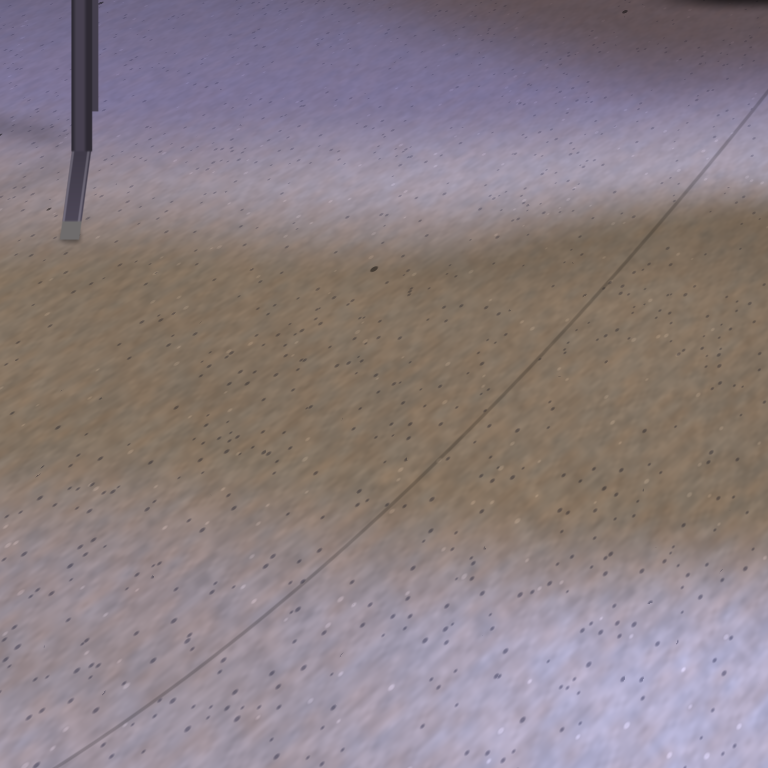
Give the GLSL for this texture, as a Shadertoy shader.

```glsl
// Speckled linoleum floor with soft bands of daylight, a curved seam and a table leg.
#define BROWN vec3(0.505, 0.442, 0.378)
#define MAUVE vec3(0.585, 0.537, 0.560)
#define LILAC vec3(0.705, 0.685, 0.795)
#define DUSK vec3(0.465, 0.435, 0.560)
#define SHADE vec3(0.370, 0.315, 0.330)
#define METAL vec3(0.195, 0.180, 0.220)
#define HORIZON 2.2
#define GRAIN_ANGLE 0.62
#define GRAIN_CONTRAST 0.19
#define FLECK_SHARE 0.32

float hash(vec2 p) {
    vec3 q = fract(p.xyx * 0.1031);
    q += dot(q, q.yzx + 33.33);
    return fract((q.x + q.y) * q.z);
}

float noise(vec2 p) {
    vec2 i = floor(p), f = fract(p);
    f = f * f * (3.0 - 2.0 * f);
    return mix(mix(hash(i), hash(i + vec2(1, 0)), f.x),
               mix(hash(i + vec2(0, 1)), hash(i + vec2(1, 1)), f.x), f.y);
}

// Soft-edged interval from a to b
float slab(float x, float a, float b, float soft) {
    return smoothstep(a - soft, a + soft, x) * (1.0 - smoothstep(b - soft, b + soft, x));
}

// Scattered elongated spots, at most one per cell
float flecks(vec2 p, float share, float radius, float soft) {
    float cover = 0.0;
    for (int j = -1; j <= 1; j++)
    for (int i = -1; i <= 1; i++) {
        vec2 c = floor(p) + vec2(i, j);
        vec2 d = p - c - vec2(hash(c + 11.0), hash(c + 47.0));
        float size = radius * mix(0.45, 1.0, hash(c + 83.0));
        float dist = length(d * vec2(0.65, 1.3)) - size;
        float present = step(hash(c + 131.0), share);
        cover = max(cover, present * (1.0 - smoothstep(-soft, soft, dist)));
    }
    return cover;
}

// Large soft pools of light and shade
vec3 daylight(vec2 uv) {
    float x = uv.x, y = uv.y + 0.025 * (noise(uv * vec2(5, 9)) - 0.5);
    vec3 col = BROWN * (0.97 + 0.06 * noise(uv * 6.0));
    // Near pool, brightest at the lower right
    float nearEdge = mix(0.37, 0.29, smoothstep(0.0, 0.8, x));
    col = mix(col, MAUVE, 1.0 - smoothstep(nearEdge - 0.13, nearEdge + 0.07, y));
    float bright = smoothstep(0.15, 0.95, x + 0.35 * (0.25 - y));
    bright *= 1.0 - smoothstep(0.12, 0.34, y);
    col = mix(col, LILAC, max(bright, 0.32 * (1.0 - smoothstep(0.0, 0.16, y))));
    // Far pool, pale along its lower edge and bluer behind
    float right = smoothstep(0.45, 1.0, x);
    float farEdge = mix(0.705, 0.755, right);
    float width = mix(0.065, 0.04, right);
    col *= 1.0 - 0.10 * smoothstep(0.2, 0.7, x) * slab(y, farEdge - 0.09, farEdge, 0.05);
    vec3 band = mix(MAUVE, LILAC, 0.48 * smoothstep(0.05, 0.65, x));
    vec3 farPool = mix(band, DUSK * 1.04, smoothstep(0.75, 0.89, y - 0.03 * right));
    farPool *= 1.0 - 0.12 * smoothstep(0.88, 1.02, y);
    col = mix(col, farPool, smoothstep(farEdge - width, farEdge + width, y));
    // Shade at the upper right, darkest in the corner
    float shadeEdge = mix(1.05, 0.905, smoothstep(0.25, 0.95, x));
    col = mix(col, SHADE, smoothstep(-0.065, 0.065, y - shadeEdge));
    return col * (1.0 - 0.7 * smoothstep(0.982, 1.005, uv.y) * smoothstep(0.82, 0.96, x));
}

vec3 addLeg(vec3 col, vec2 uv, float px) {
    float x = uv.x, y = uv.y;
    // Faint shadows to the left, and contact shadow
    float streaks = slab(y + 0.15 * x, 0.825, 0.845, 0.02)
                  + 0.6 * slab(y - 0.3 * x, 0.745, 0.765, 0.02);
    col *= 1.0 - 0.2 * streaks * (1.0 - smoothstep(0.06, 0.11, x));
    col *= 1.0 - 0.35 * slab(x, 0.080, 0.104, 0.006) * slab(y, 0.684, 0.70, 0.005);
    // Foot with pale rims and end cap
    float rise = clamp((y - 0.688) / 0.117, 0.0, 1.0);
    float footX = x - 0.016 * rise;
    vec3 foot = METAL * mix(1.6, 1.25, rise);
    foot += 0.14 * (slab(footX, 0.078, 0.081, px) + slab(footX, 0.098, 0.101, px));
    foot = mix(foot, vec3(0.43, 0.42, 0.42), 1.0 - smoothstep(0.710, 0.714, y));
    col = mix(col, foot, slab(footX, 0.078, 0.103, px) * slab(y, 0.688, 0.81, px));
    // Upright with rear flange
    float flange = slab(x, 0.116, 0.128, px) * smoothstep(0.855 - px, 0.855 + px, y);
    col = mix(col, METAL * 1.35, flange);
    vec3 post = METAL * (0.9 + 0.5 * slab(x, 0.097, 0.111, 0.003));
    return mix(col, post, slab(x, 0.093, 0.120, px) * smoothstep(0.801, 0.805, y));
}

void mainImage(out vec4 fragColor, in vec2 fragCoord) {
    vec2 uv = fragCoord / iResolution.y;
    float px = 1.0 / iResolution.y;
    vec3 col = daylight(uv);
    // Floor plane in mild perspective, turned along the grain
    vec2 plane = 1.7 * vec2(uv.x - 0.5, 1.7) / (HORIZON - uv.y);
    float c = cos(GRAIN_ANGLE), s = sin(GRAIN_ANGLE);
    vec2 g = mat2(c, -s, s, c) * plane + 4.0;
    float closeness = 1.0 - 0.55 * smoothstep(0.35, 1.0, uv.y);
    // Streaky chips, with a slight warm and cool drift
    float chips = 0.6 * noise(g * vec2(52, 125)) + 0.4 * noise(g * vec2(115, 260) + 31.0) - 0.5;
    float tint = noise(g * vec2(40, 90) + 73.0) - 0.5;
    col *= 1.0 + closeness * (GRAIN_CONTRAST * chips + 0.05 * tint * vec3(1, 0, -1));
    // Small dark and pale flecks, and a few isolated spots
    float dark = flecks(g * 75.0, FLECK_SHARE * noise(g * 14.0), 0.17, 75.0 * px);
    float pale = flecks(g * 60.0 + 17.0, 0.07, 0.16, 60.0 * px);
    float spot = flecks(g * 14.0 + 5.0, 0.035, 0.065, 14.0 * px);
    col = mix(col, col * vec3(0.58, 0.59, 0.66), 0.75 * dark * closeness);
    col *= (1.0 + 0.16 * pale * closeness) * (1.0 - 0.45 * spot);
    // Gently curved seam
    float slope = 0.678 * uv.x + 0.586;
    float seam = abs(uv.y - (0.339 * uv.x * uv.x + 0.586 * uv.x - 0.044)) / length(vec2(1, slope));
    col *= 1.0 - 0.19 * (1.0 - smoothstep(0.0007, 0.0022 + px, seam));
    fragColor = vec4(clamp(addLeg(col, uv, px), 0.0, 1.0), 1.0);
}
```
